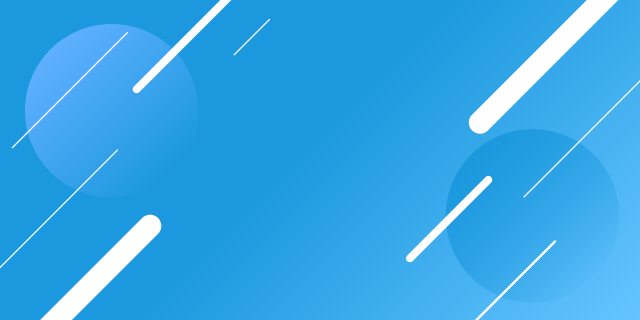
Reproduce this background procedurally as a WebGL 1 fragment shader.

```glsl
precision highp float;
// Blue diagonal gradient with two faded discs and a set of white 45-degree bars.
// Discs and bars are distance functions, smoothed over one pixel;
// all lengths are in units of the canvas height, origin at the lower left.

uniform vec2 u_resolution;

const vec3 DEEP_BLUE = vec3(0.105, 0.597, 0.870);
const vec3 SKY_BLUE  = vec3(0.400, 0.770, 1.000);
const vec3 PERIWINKLE = vec3(0.375, 0.690, 1.000);
const vec3 WHITE = vec3(1.0);

// Start and end of each fade, measured along x - y
const vec2 BACK_FADE  = vec2(0.38, 2.00);
const vec2 LEFT_FADE  = vec2(-0.69, 0.08);
const vec2 RIGHT_FADE = vec2(0.956, 1.75);

const float DISC_RADIUS = 0.271;
const vec2 LEFT_DISC  = vec2(0.349, 0.654);
const vec2 RIGHT_DISC = vec2(1.664, 0.3255);

// Bar radii
const float THICK  = 0.0350;
const float MEDIUM = 0.0122;
const float SLIM   = 0.0040;
const float HAIR   = 0.0020;

// Position of x within a range, limited to 0..1
float ramp(vec2 range, float x) {
  return clamp((x - range.x) / (range.y - range.x), 0.0, 1.0);
}

// Pixel coverage from a signed distance
float coverage(float dist) {
  return clamp(0.5 - dist * u_resolution.y, 0.0, 1.0);
}

float disc(vec2 p, vec2 center) {
  return coverage(length(p - center) - DISC_RADIUS);
}

// Distance to a round-ended bar rising to the right at 45 degrees:
// low is its lower end, span its horizontal extent
float bar(vec2 p, vec2 low, float span, float radius) {
  vec2 q = p - low;
  float along = clamp(0.5 * (q.x + q.y), 0.0, span);
  return length(q - along) - radius;
}

// Distance to the nearest bar
float bars(vec2 p) {
  // Left group
  float d = bar(p, vec2(0.039, 0.539), 0.359, HAIR);
  d = min(d, bar(p, vec2(0.427, 0.721), 0.350, MEDIUM));
  d = min(d, bar(p, vec2(0.732, 0.829), 0.110, HAIR));
  d = min(d, bar(p, vec2(-0.033, 0.131), 0.400, HAIR));
  d = min(d, bar(p, vec2(0.069, -0.106), 0.400, THICK));
  // Right group
  d = min(d, bar(p, vec2(1.500, 0.617), 0.500, THICK));
  d = min(d, bar(p, vec2(1.281, 0.193), 0.245, MEDIUM));
  d = min(d, bar(p, vec2(1.638, 0.385), 0.450, HAIR));
  return min(d, bar(p, vec2(1.384, -0.105), 0.350, SLIM));
}

void main() {
  vec2 p = gl_FragCoord.xy / u_resolution.y;
  float diagonal = p.x - p.y;

  // Background
  vec3 color = mix(DEEP_BLUE, SKY_BLUE, ramp(BACK_FADE, diagonal));

  // Discs dissolve into the background toward the lower right
  float leftAlpha = disc(p, LEFT_DISC) * (1.0 - ramp(LEFT_FADE, diagonal));
  float rightAlpha = disc(p, RIGHT_DISC) * (1.0 - ramp(RIGHT_FADE, diagonal));
  color = mix(color, PERIWINKLE, leftAlpha);
  color = mix(color, DEEP_BLUE, rightAlpha);

  // Bars
  color = mix(color, WHITE, coverage(bars(p)));

  gl_FragColor = vec4(color, 1.0);
}
```
